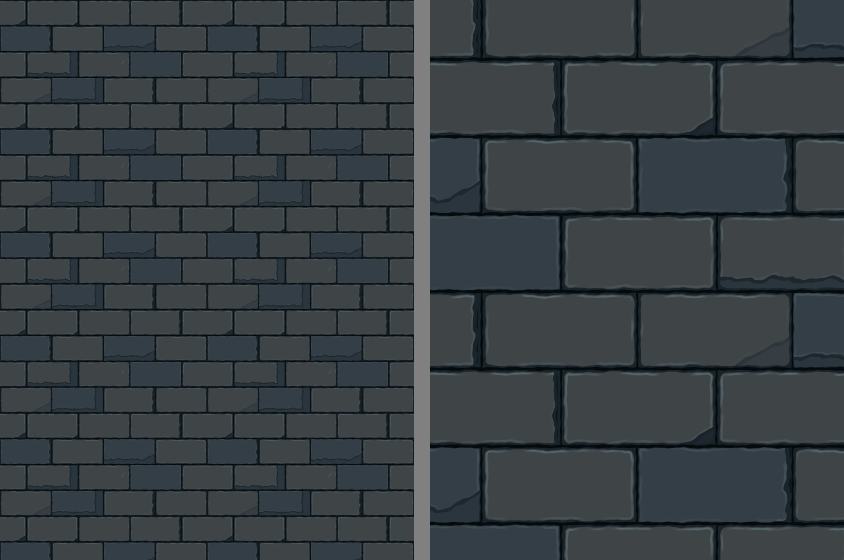
Left: the whole. Right: its middle third, enlarged.
This texture is drawn by a Shadertoy shader. Its source:

```glsl
// A dark stone brick wall in running bond, eight bricks across the canvas.
// A block of 4 x 4 bricks repeats; each brick is a rounded box with wavering
// edges, and each kind of wear is a corner or side cut off by simple limits.

const float BRICKS_ACROSS = 8.0;
const float ROW_HEIGHT = 0.4986;     // in brick widths
const float ROW_SHIFT = 0.513;       // offset of every other row
const float CORNER_RADIUS = 0.035;
const float GREY_MARGIN = 0.021;
const float BLUE_MARGIN = 0.011;
const float SEAM = 0.009;            // half width of the black joint
const float RIM = 0.006;             // half width of the lit edge
const int SCRATCHED_BRICK = 9;

const vec3 GREY = vec3(0.247, 0.267, 0.280);
const vec3 BLUE = vec3(0.203, 0.243, 0.275);
const vec3 RECESS = vec3(0.165, 0.208, 0.238);
const vec3 SHADOW = vec3(0.095, 0.140, 0.162);
const vec3 JOINT = vec3(0.020, 0.038, 0.048);
const vec3 LIGHT = vec3(0.335, 0.400, 0.420);

// Kind of wear and blue tint for each brick of the block, row by row.
const int WEAR[16] = int[16](1, 0, 6, 2,  6, 0, 3, 0,  4, 0, 0, 0,  5, 4, 6, 0);
const int TINT[16] = int[16](0, 0, 0, 0,  1, 0, 1, 0,  0, 0, 1, 0,  0, 1, 0, 0);

// Limits of the sound face: right, bottom, diagonal; then depth of the wear.
const vec4 LIMITS[7] = vec4[7](
    vec4(2.00, 2.00, -1.0, 0.0),     // sound
    vec4(2.00, 2.00, 0.08, 1.0),     // small deep chip
    vec4(2.00, 2.00, 0.13, 0.65),    // broad corner chip
    vec4(2.00, 0.39, 0.22, 0.5),     // flaked bottom
    vec4(0.83, 0.41, 0.17, 0.5),     // flaked bottom and right
    vec4(2.00, 2.00, 0.23, 0.2),     // shallow diagonal flake
    vec4(0.955, 2.00, 0.05, 0.9));   // broken right side

float wave(vec2 p, float seed) {
    float a = sin(p.x * 17.0 + seed);
    float b = sin(p.y * 25.0 + seed * 2.3 + 2.0 * sin(p.x * 11.0));
    float c = sin(dot(p, vec2(47.0, 39.0)) + seed * 4.1);
    return (a + 0.7 * b + 0.5 * c) / 2.2;
}

float roundBox(vec2 p, vec2 halfSize, float r) {
    vec2 d = abs(p) - halfSize + r;
    return length(max(d, 0.0)) + min(max(d.x, d.y), 0.0) - r;
}

float segment(vec2 p, vec2 a, vec2 b) {
    vec2 ab = b - a;
    return length(p - a - ab * clamp(dot(p - a, ab) / dot(ab, ab), 0.0, 1.0));
}

// Share of the pixel inside a shape, and inside a line along its edge.
float cover(float d, float px) {
    return clamp(0.5 - d / px, 0.0, 1.0);
}

float line(float d, float halfWidth, float px) {
    return cover(d - halfWidth, px) - cover(d + halfWidth, px);
}

void mainImage(out vec4 fragColor, in vec2 fragCoord) {
    float px = BRICKS_ACROSS / iResolution.x;
    vec2 p = vec2(fragCoord.x, iResolution.y - fragCoord.y) * px;

    // Brick cell, counted from the top left; q runs right and down.
    float row = floor(p.y / ROW_HEIGHT);
    p.x -= ROW_SHIFT * (1.0 - mod(row, 2.0));
    vec2 q = vec2(fract(p.x), p.y - row * ROW_HEIGHT);
    int id = int(mod(row, 4.0) * 4.0 + mod(floor(p.x), 4.0) + 0.5);
    float seed = float(id) * 1.73;
    float rough = wave(q, seed);
    float fine = wave(q * 2.1 + 3.0, seed + 5.0);
    bool blue = TINT[id] == 1;
    vec3 face = blue ? BLUE : GREY;

    // Outline of the brick.
    vec2 cell = vec2(1.0, ROW_HEIGHT);
    float margin = blue ? BLUE_MARGIN : GREY_MARGIN;
    float radius = blue ? 0.4 * CORNER_RADIUS : CORNER_RADIUS;
    float brick = roundBox(q - 0.5 * cell, 0.5 * cell - margin, radius);
    brick += 0.005 * rough + 0.004 * fine;

    // Worn part: positive outside the limits of the sound face.
    vec4 limit = LIMITS[WEAR[id]];
    float diagonal = limit.z - (1.0 - q.x) * 0.55 - (ROW_HEIGHT - q.y);
    float worn = max(max(q.x - limit.x, q.y - limit.y), diagonal);
    worn += 0.016 * rough + 0.010 * fine;
    float depth = limit.w;
    vec3 floorColor = depth < 0.5 ? mix(face, RECESS, 2.0 * depth)
                                  : mix(RECESS, JOINT, 2.0 * depth - 1.0);
    vec3 stone = mix(floorColor, face, cover(worn, px));
    stone = mix(stone, SHADOW, line(worn - 0.012, 0.012, px) * min(1.0, 1.5 * depth));

    // Broken light along the edges, strongest at the top.
    float patchy = smoothstep(-0.45, 0.35, wave(q * 0.8, seed + 2.0));
    float fade = mix(1.0, 0.4, q.y / ROW_HEIGHT) * (blue ? 0.45 : 1.0);
    float sound = cover(worn, px);
    stone = mix(stone, LIGHT, line(brick + 0.012, RIM, px) * patchy * fade * sound);
    stone = mix(stone, LIGHT, line(worn + 0.008, RIM, px) * patchy * 0.5 * depth);
    if (id == SCRATCHED_BRICK) {
        float scratch = segment(q, vec2(0.84, 0.24), vec2(0.89, 0.17));
        stone = mix(stone, LIGHT, 0.5 * cover(scratch - 0.008, px));
    }

    // Joint: shadow around the brick, black along the cell border.
    vec2 border = min(q, cell - q);
    float seam = min(border.x + 0.003, border.y) - SEAM - 0.005 * fine;
    vec3 color = mix(SHADOW, stone, cover(brick, px));
    color = mix(color, JOINT, cover(seam, px));
    fragColor = vec4(color, 1.0);
}
```
